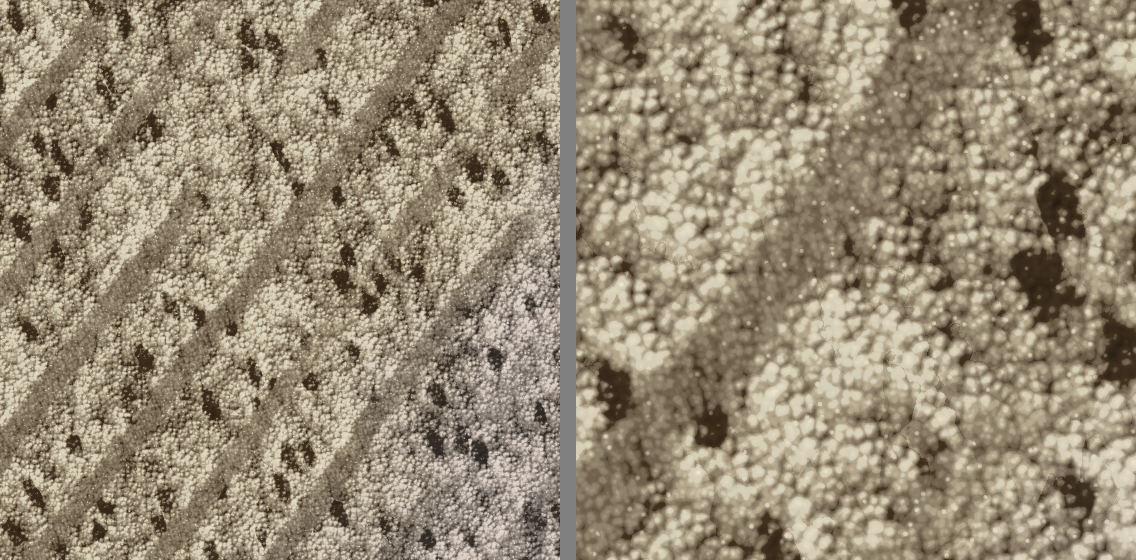
Left: the whole. Right: its middle third, enlarged.
Reproduce this texture procedurally as a Shadertoy shader.

```glsl
// Weathered limestone: grainy cream crust with dark pits, crossed by slanted brown ridges.

const vec3 PIT_BROWN   = vec3(0.25, 0.19, 0.12);
const vec3 EARTH_BROWN = vec3(0.44, 0.38, 0.30);
const vec3 STONE       = vec3(0.56, 0.51, 0.42);
const vec3 SAND        = vec3(0.70, 0.65, 0.54);
const vec3 CREAM       = vec3(0.84, 0.81, 0.72);
const vec3 MAUVE_TINT  = vec3(1.05, 0.98, 0.96);

const float RIDGE_SPACING = 0.165;
const float RIDGE_HALF    = 0.023;
const vec2  LIGHT_STEP    = vec2(-0.0026, 0.0030);

vec2 hash2(vec2 c) {
    vec3 q = fract(c.xyx * vec3(0.1031, 0.1030, 0.0973));
    q += dot(q, q.yzx + 33.33);
    return fract((q.xx + q.yz) * q.zy);
}

// Cellular noise: nearest distance, second distance, random value of the cell
vec3 cells(vec2 p) {
    vec2 base = floor(p);
    vec3 best = vec3(9.0, 9.0, 0.0);
    for (int j = -1; j <= 1; j++) {
        for (int i = -1; i <= 1; i++) {
            vec2 cell = base + vec2(i, j);
            vec2 rnd = hash2(cell);
            float d = length(cell + rnd - p);
            if (d < best.x) best = vec3(d, best.x, fract(rnd.x * 7.0 + rnd.y * 13.0));
            else best.y = min(best.y, d);
        }
    }
    return best;
}

// Layered sines, roughly -1 to 1
float waves(vec2 p) {
    float sum = 0.0, amp = 0.5;
    for (int i = 0; i < 4; i++) {
        sum += amp * sin(p.x + 1.7 * sin(p.y * 0.8 + float(i)));
        p = mat2(1.2, 1.6, -1.6, 1.2) * p + 2.3;
        amp *= 0.5;
    }
    return sum;
}

// Frame whose second axis leans up and to the left, as the grains do
vec2 leanFrame(vec2 p) {
    return vec2(dot(p, vec2(0.92, 0.40)), dot(p, vec2(-0.40, 0.92)));
}

// Crust height: clumps, lumps and grit, centred on zero
float crustHeight(vec2 p) {
    float grit = cells(p * 115.0).x;
    vec2 bend = vec2(waves(p * 42.0), waves(p.yx * 37.0 + 5.0));
    vec2 q = leanFrame(p) + 0.007 * bend + 0.008 * (grit - 0.4);
    vec3 lump = cells(q * vec2(44.0, 29.0));
    float clump = cells(q * vec2(17.0, 10.0) + 4.0).x;
    return 0.5 * (0.45 - clump) + 0.7 * (0.45 - lump.x)
         + 0.6 * (0.42 - grit) + 0.16 * (lump.z - 0.5);
}

// Ridge profile: x = coverage, y = signed distance across in half widths
vec2 ridge(vec2 p, float fade) {
    float across = dot(p, vec2(0.8, -0.6));
    float along = dot(p, vec2(0.6, 0.8));
    across += 0.012 * waves(p * 5.0 + 1.0) + 0.006 * waves(p * 38.0);
    float k = across / RIDGE_SPACING - 0.33;
    float id = floor(k + 0.5);
    float d = (k - id) * RIDGE_SPACING / RIDGE_HALF;
    float strength = smoothstep(-0.75, -0.1, waves(vec2(along * 5.0, id * 3.7)));
    float cover = (1.0 - smoothstep(0.65, 1.1, abs(d))) * strength * fade;
    return vec2(cover, d);
}

// Scattered elongated pits
float pits(vec2 p) {
    vec2 q = leanFrame(p) + 0.009 * vec2(waves(p * 33.0 + 8.0), waves(p.yx * 29.0));
    vec3 c = cells(q * vec2(27.0, 12.0) + 11.0);
    float ragged = c.x + 0.12 * waves(p * 110.0);
    float hole = 1.0 - smoothstep(0.20, 0.44, ragged);
    return hole * smoothstep(0.66, 0.74, c.z) * smoothstep(0.0, 0.12, c.y - c.x);
}

vec3 stoneRamp(float t) {
    vec3 col = mix(PIT_BROWN, EARTH_BROWN, smoothstep(0.18, 0.34, t));
    col = mix(col, STONE, smoothstep(0.34, 0.49, t));
    col = mix(col, SAND, smoothstep(0.49, 0.63, t));
    col = mix(col, CREAM, smoothstep(0.63, 0.80, t));
    return col * (1.0 + 0.25 * max(t - 0.85, 0.0) - 0.7 * max(0.18 - t, 0.0));
}

void mainImage(out vec4 fragColor, in vec2 fragCoord) {
    vec2 p = fragCoord / iResolution.y;
    float mauve = smoothstep(0.30, 0.85, p.x - 0.6 * p.y + 0.2 * waves(p * 7.0));
    vec2 band = ridge(p, 1.0 - 0.5 * mauve);

    // Crust lit from the upper left
    float height = crustHeight(p);
    float relief = height - crustHeight(p + LIGHT_STEP);
    vec3 speck = cells(p * 210.0);
    float grain = 0.40 - speck.x;
    float crust = 0.575 + 0.55 * height + 0.45 * relief + 0.25 * grain
                + 0.09 * waves(p * 11.0 + 3.0);
    crust -= 0.42 * pits(p);

    // Finely streaked ridges with a pale left rim and a shaded right side
    vec2 lean = leanFrame(p) + 0.002 * waves(p * 60.0);
    float streak = 0.45 - cells(lean * vec2(170.0, 50.0)).x;
    float bar = 0.41 + 0.20 * streak + 0.18 * grain + 0.15 * height + 0.12 * relief
              - 0.035 * band.y + 0.04 * waves(p * 16.0);
    float rim = exp(-12.0 * (band.y + 1.25) * (band.y + 1.25));
    float shade = exp(-10.0 * (band.y - 1.2) * (band.y - 1.2));
    crust += 0.08 * rim - 0.07 * shade;
    float tone = mix(crust, bar, 0.9 * band.x);

    // Small bright crystals
    tone += 0.20 * smoothstep(0.92, 0.95, speck.z) * (1.0 - smoothstep(0.15, 0.40, speck.x));

    // Cooler, rosier mineral cast toward the lower right
    vec3 col = stoneRamp(tone);
    float luma = dot(col, vec3(0.30, 0.59, 0.11));
    col = mix(col, luma * MAUVE_TINT, 0.75 * mauve);
    fragColor = vec4(clamp(col, 0.0, 1.0), 1.0);
}
```
